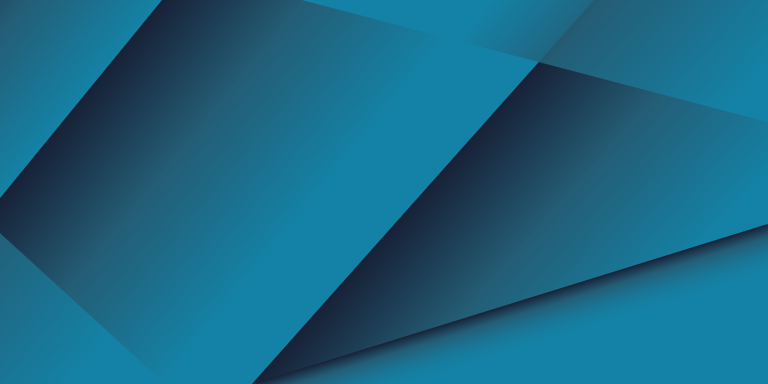
This background is drawn by a Shadertoy shader. Its source:

```glsl
// Overlapping teal sheets with diagonal folds and soft navy shadows.

#define TEAL vec3(0.078, 0.510, 0.650)
#define SLATE vec3(0.140, 0.365, 0.460)
#define NAVY vec3(0.090, 0.130, 0.215)
#define FOLD_FADE 0.64
#define GLASS_FADE 0.45
#define GLASS_START 0.42
#define CORNER_FADE 2.0
#define LIP_FADE 0.13

// Signed distance to the line a-b, positive on its left side.
float side(vec2 p, vec2 a, vec2 b) {
    vec2 along = normalize(b - a);
    return dot(p - a, vec2(-along.y, along.x));
}

// Antialiased coverage of the positive side.
float cover(float d) {
    return clamp(d * iResolution.y + 0.5, 0.0, 1.0);
}

// Shadow ramp: navy at 0, slate midway, teal at 1.
vec3 ramp(float t) {
    t = clamp(t, 0.0, 1.0);
    vec3 dark = mix(NAVY, SLATE, min(t / 0.45, 1.0));
    return mix(dark, TEAL, clamp((t - 0.45) / 0.55, 0.0, 1.0));
}

// Lighter ramp seen through a translucent sheet.
vec3 glass(float d) {
    return ramp(mix(GLASS_START, 1.0, d / GLASS_FADE));
}

void mainImage(out vec4 fragColor, in vec2 fragCoord) {
    // Height is 1, width is 2; stretched to fill the canvas.
    vec2 p = fragCoord / iResolution.xy * vec2(2.0, 1.0);

    // Fold lines
    float leftFold = side(p, vec2(0.422, 1.0), vec2(0.0, 0.484));
    float rightFold = side(p, vec2(1.547, 1.0), vec2(0.656, 0.0));
    float lowerLip = side(p, vec2(0.656, 0.0), vec2(2.0, 0.417));
    float topGlass = side(p, vec2(0.786, 1.0), vec2(2.0, 0.682));
    float cornerGlass = -side(p, vec2(0.0, 0.393), vec2(0.43, 0.0));

    // Middle sheet, with the translucent corner and top strip
    vec3 middle = ramp(leftFold / FOLD_FADE);
    middle = mix(middle, glass(leftFold), cover(cornerGlass));
    float stripLight = 1.0 - 0.4 * clamp(1.0 + rightFold / 0.2, 0.0, 1.0);
    middle = mix(middle, ramp(stripLight), cover(topGlass));

    // Right sheet under the same top strip
    vec3 right = ramp(rightFold / FOLD_FADE);
    right = mix(right, glass(rightFold), cover(topGlass));

    // Upper left sheet, darkening away from its fold
    vec3 corner = ramp(1.0 + CORNER_FADE * leftFold);

    // Bottom sheet, shadowed under the lip
    float lip = clamp(-lowerLip / LIP_FADE, 0.0, 1.0);
    vec3 bottom = ramp(1.0 - (1.0 - lip) * (1.0 - lip));

    // Stack the sheets
    vec3 color = mix(corner, middle, cover(leftFold));
    vec3 folded = mix(bottom, right, cover(lowerLip));
    color = mix(color, folded, cover(rightFold));

    fragColor = vec4(color, 1.0);
}
```
